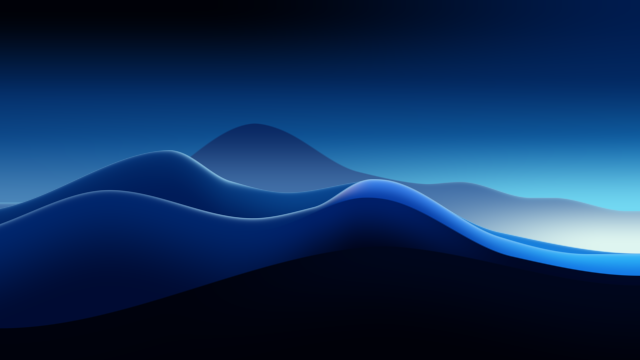
Give the GLSL for this background, as a Shadertoy shader.

```glsl
// Smooth 0..1 ramp from a to b; a may exceed b
float ramp(float a, float b, float x) {
    float t = clamp((x - a) / (b - a), 0.0, 1.0);
    return t * t * (3.0 - 2.0 * t);
}

// Ridge heights: each slope is an eased rise or fall
float farRidge(float x) {
    return 0.437 + 0.22 * ramp(0.17, 0.401, x)
        - 0.10 * ramp(0.395, 0.56, x) - 0.069 * ramp(0.44, 0.68, x)
        + 0.007 * ramp(0.66, 0.72, x) - 0.044 * ramp(0.72, 0.83, x)
        - 0.037 * ramp(0.865, 0.98, x);
}

float middleRidge(float x) {
    return 0.413 + 0.17 * ramp(-0.04, 0.27, x)
        - 0.06 * ramp(0.262, 0.36, x) - 0.058 * ramp(0.28, 0.45, x)
        + 0.034 * ramp(0.45, 0.59, x)
        - 0.10 * ramp(0.575, 0.78, x) - 0.103 * ramp(0.6, 1.0, x);
}

float nearRidge(float x) {
    return 0.347 + 0.125 * ramp(-0.08, 0.172, x)
        - 0.0785 * ramp(0.17, 0.395, x)
        + 0.05 * ramp(0.395, 0.56, x) + 0.0585 * ramp(0.49, 0.582, x)
        - 0.09 * ramp(0.585, 0.78, x) - 0.118 * ramp(0.6, 0.92, x);
}

float shadowRidge(float x) {
    return 0.36 + 0.091 * ramp(0.40, 0.572, x)
        - 0.11 * ramp(0.575, 0.80, x) - 0.107 * ramp(0.6, 1.0, x);
}

float frontRidge(float x) {
    return 0.088 + 0.229 * ramp(0.0, 0.62, x) - 0.11 * ramp(0.58, 1.0, x);
}

// Antialiased coverage below a ridge
float cover(float depth) {
    float edge = 0.8 * fwidth(depth);
    return smoothstep(-edge, edge, depth);
}

// Light that decays below a ridge
float rim(float depth, float width) {
    return exp(-max(depth, 0.0) / width);
}

vec3 skyColor(vec2 p) {
    vec3 top = mix(vec3(0.0, 0.005, 0.03), vec3(0.0, 0.11, 0.31), ramp(0.3, 1.05, p.x));
    vec3 middle = mix(vec3(0.06, 0.31, 0.57), vec3(0.07, 0.40, 0.67), p.x);
    vec3 horizon = mix(vec3(0.30, 0.53, 0.73), vec3(0.45, 0.85, 0.95), ramp(0.1, 0.9, p.x));
    vec3 c = mix(top, vec3(0.01, 0.17, 0.40), ramp(0.98, 0.7, p.y));
    c = mix(c, middle, ramp(0.8, 0.55, p.y));
    return mix(c, horizon, ramp(0.64, 0.41, p.y));
}

vec3 farColor(vec2 p, float depth) {
    vec3 c = mix(vec3(0.03, 0.15, 0.38), vec3(0.26, 0.44, 0.66), ramp(0.67, 0.45, p.y));
    c = mix(c, vec3(0.87, 0.96, 0.94), ramp(0.5, 0.32, p.y) * ramp(0.5, 0.95, p.x));
    float lit = ramp(0.12, 0.04, p.x) + ramp(0.58, 0.8, p.x);
    return mix(c, vec3(0.55, 0.85, 0.95), 0.6 * lit * rim(depth, 0.004));
}

vec3 middleColor(vec2 p, float depth) {
    vec3 c = mix(vec3(0.0, 0.14, 0.39), vec3(0.02, 0.24, 0.52), ramp(0.2, 0.5, p.x));
    c = mix(c, vec3(0.0, 0.11, 0.35), ramp(0.02, 0.13, depth));
    c = mix(c, vec3(0.08, 0.52, 0.90), ramp(0.58, 0.8, p.x));
    float crest = ramp(0.23, 0.31, p.x) * ramp(0.43, 0.34, p.x);
    float lit = 0.35 + 0.6 * crest + 0.3 * ramp(0.62, 0.85, p.x);
    c = mix(c, vec3(0.10, 0.40, 0.72), 0.4 * rim(depth, 0.02));
    return mix(c, vec3(0.70, 0.92, 1.0), lit * rim(depth, 0.003 + 0.004 * crest));
}

vec3 nearColor(vec2 p, float depth, float faceDepth) {
    vec3 body = mix(vec3(0.0, 0.15, 0.43), vec3(0.0, 0.045, 0.20), ramp(0.0, 0.27, depth));
    // Lit face between the crest and its shadow
    vec3 face = mix(vec3(0.20, 0.48, 0.90), vec3(0.16, 0.68, 0.96), ramp(0.62, 0.95, p.x));
    face = mix(face, vec3(0.48, 0.51, 0.78), ramp(0.59, 0.53, p.x));
    vec3 low = mix(vec3(0.04, 0.25, 0.66), vec3(0.08, 0.48, 0.90), ramp(0.62, 0.9, p.x));
    face = mix(face, low, ramp(0.1, 1.0, faceDepth));
    vec3 c = mix(body, face, ramp(0.485, 0.56, p.x));
    float lit = 0.5 + 0.35 * ramp(0.2, 0.35, p.x) - 0.35 * ramp(0.7, 0.9, p.x);
    return mix(c, vec3(0.70, 0.90, 1.0), lit * rim(depth, 0.005));
}

vec3 shadowColor(vec2 p, float depth) {
    vec3 top = mix(vec3(0.0, 0.12, 0.41), vec3(0.0, 0.03, 0.15), ramp(0.6, 0.82, p.x));
    return mix(top, vec3(0.0, 0.012, 0.09), ramp(0.0, 0.17, depth));
}

vec3 frontColor(vec2 p, float depth) {
    vec3 top = mix(vec3(0.0, 0.008, 0.05), vec3(0.0, 0.025, 0.11), ramp(0.25, 0.65, p.x));
    return mix(top, vec3(0.0, 0.003, 0.035), ramp(0.0, 0.28, depth));
}

void mainImage(out vec4 fragColor, in vec2 fragCoord) {
    vec2 p = fragCoord / iResolution.xy;
    float farDepth = farRidge(p.x) - p.y;
    float middleDepth = middleRidge(p.x) - p.y;
    float nearDepth = nearRidge(p.x) - p.y;
    float shadowDepth = shadowRidge(p.x) - p.y;
    float frontDepth = frontRidge(p.x) - p.y;
    float faceDepth = nearDepth / max(nearDepth - shadowDepth, 0.005);

    // Layers from back to front
    vec3 color = skyColor(p);
    color = mix(color, farColor(p, farDepth), cover(farDepth));
    color = mix(color, middleColor(p, middleDepth), cover(middleDepth));
    color = mix(color, nearColor(p, nearDepth, faceDepth), cover(nearDepth));
    float shade = cover(shadowDepth) * ramp(0.34, 0.56, p.x);
    color = mix(color, shadowColor(p, shadowDepth), shade);
    color = mix(color, frontColor(p, frontDepth), cover(frontDepth));
    fragColor = vec4(color, 1.0);
}
```
